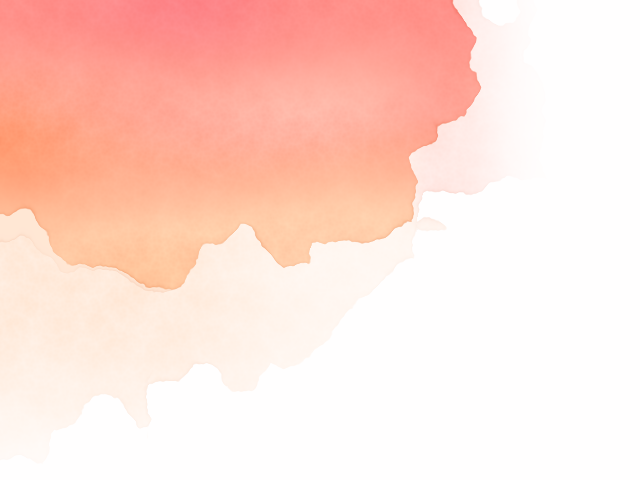
Reproduce this background procedurally as a Shadertoy shader.

```glsl
const vec3 PAPER = vec3(1.0, 0.996, 0.995), CREAM = vec3(1.0, 0.92, 0.86);
const vec3 BLUSH = vec3(1.0, 0.905, 0.885), BLOOM = vec3(1.0, 0.75, 0.69);
const vec3 PINK = vec3(1.0, 0.57, 0.54), ROSE = vec3(0.99, 0.51, 0.535);
const vec3 CORAL = vec3(1.0, 0.655, 0.59), APRICOT = vec3(1.0, 0.69, 0.57);
const vec3 PEACH = vec3(1.0, 0.815, 0.675), ORANGE = vec3(1.0, 0.60, 0.43);
const vec3 AMBER = vec3(1.0, 0.76, 0.59), RIM_TINT = vec3(0.04, 0.13, 0.16);
const float RIM_WIDTH = 0.0026;
const float RAGGEDNESS = 0.0045;
const float TORN = 0.008;
const float GRAIN = 0.035;
const int MAIN = 0, FRINGE = 1, PALE = 2;

// Smooth step of the given height between a and b
float rise(float x, float a, float b, float height) { return height * smoothstep(a, b, x); }

float glow(vec2 p, vec2 centre, vec2 size) {
    vec2 q = (p - centre) / size;
    return exp(-dot(q, q));
}

vec2 hash2(vec2 c) {
    return fract(sin(vec2(dot(c, vec2(127.1, 311.7)), dot(c, vec2(269.5, 183.3)))) * 43758.5);
}

// Distance to the nearest scattered cell centre
float cellular(vec2 p) {
    float nearest = 2.0;
    for (int i = 0; i < 9; i++) {
        vec2 c = floor(p) + vec2(i % 3 - 1, i / 3 - 1);
        nearest = min(nearest, length(c + hash2(c) - p));
    }
    return nearest;
}

// Layered sines make the wandering paint edge
vec2 ragged(vec2 p) {
    float amp = RAGGEDNESS, freq = 37.0;
    for (int i = 0; i < 6; i++) {
        p += amp * sin(p.yx * freq + vec2(1.3, 4.1) * float(i + 1));
        amp *= 0.6;
        freq *= 1.73;
    }
    return p;
}

// Outlines of the washes
float mainLower(float x) {
    return 0.552 + rise(x, 0.03, 0.057, 0.014) + rise(x, 0.057, 0.15, -0.123)
         + rise(x, 0.22, 0.35, -0.05) + rise(x, 0.355, 0.435, 0.1) + rise(x, 0.45, 0.507, 0.037)
         + rise(x, 0.507, 0.59, -0.079) + rise(x, 0.637, 0.655, 0.044) + rise(x, 0.75, 0.87, 0.041);
}
float mainRight(float y) {
    return 0.86 + rise(y, 0.675, 0.71, 0.05) + rise(y, 0.735, 0.77, 0.06)
         + rise(y, 0.775, 0.82, 0.03) + rise(y, 0.82, 0.88, -0.016) + rise(y, 0.92, 1.0, -0.038);
}
float paleLower(float x) {
    return 0.043 + rise(x, 0.09, 0.11, 0.065) + rise(x, 0.13, 0.21, 0.068)
         + rise(x, 0.25, 0.285, -0.06) + rise(x, 0.303, 0.315, 0.085) + rise(x, 0.37, 0.40, 0.045)
         + rise(x, 0.42, 0.51, -0.064) + rise(x, 0.53, 0.56, 0.06) + rise(x, 0.60, 0.86, 0.215)
         + rise(x, 0.86, 0.88, 0.145) + rise(x, 0.99, 1.06, 0.03);
}

// Positive inside the chosen wash
float field(vec2 p, int layer) {
    if (layer == PALE) {
        float right = 1.13 + rise(p.y, 0.83, 0.89, -0.035) + rise(p.y, 0.93, 0.98, 0.02);
        float notch = length(p - vec2(1.042, 0.985)) - 0.042;
        float tail = 0.016 - length((p - vec2(0.895, 0.53)) * vec2(0.5, 1.3));
        return max(min(min(p.y - paleLower(p.x), right - p.x), notch), tail);
    }
    float drop = 0.058 - rise(p.x, 0.06, 0.17, 0.05) - rise(p.x, 0.33, 0.37, 0.008);
    float lower = mainLower(p.x) - (layer == FRINGE ? drop : 0.0);
    return min(p.y - lower, mainRight(p.y) - p.x);
}

// Field scaled by its slope to approximate distance
float washDistance(vec2 p, int layer) {
    vec2 e = vec2(0.002, 0.0);
    float f = field(p, layer);
    vec2 slope = vec2(field(p + e, layer), field(p + e.yx, layer)) - f;
    return f / max(length(slope) / e.x, 0.8);
}

vec3 mainColour(vec2 p) {
    vec3 c = mix(PEACH, APRICOT, smoothstep(0.51, 0.68, p.y));
    c = mix(c, CORAL, smoothstep(0.64, 0.78, p.y));
    c = mix(c, PINK, smoothstep(0.77, 0.97, p.y));
    c = mix(c, ORANGE, 0.85 * glow(p, vec2(0.0, 0.67), vec2(0.2, 0.12)));
    c = mix(c, AMBER, 0.8 * glow(p, vec2(0.28, 0.42), vec2(0.2, 0.1)));
    c = mix(c, ROSE, 0.85 * glow(p, vec2(0.38, 1.02), vec2(0.25, 0.09)));
    c = mix(c, PINK, 0.4 * glow(p, vec2(0.9, 0.8), vec2(0.12, 0.16)));
    return mix(c, BLOOM, 0.75 * glow(p, vec2(0.65, 0.78), vec2(0.2, 0.09)));
}

// Lay a wash over the colour below, with a dried rim inside its edge
vec3 lay(vec3 under, vec3 wash, float d, float rim) {
    float aa = 0.8 / iResolution.y;
    wash -= RIM_TINT * rim * exp(-max(d, 0.0) / RIM_WIDTH);
    return mix(under, wash, smoothstep(-aa, aa, d));
}

void mainImage(out vec4 fragColor, in vec2 fragCoord) {
    vec2 p = fragCoord / iResolution.y;
    vec2 q = ragged(p);
    float mottle = cellular(q * 14.0) + 0.6 * cellular(q * 47.0) + 0.6 * cellular(p * 120.0) - 1.0;
    float torn = TORN * (0.5 - cellular(q * 30.0));
    float pooling = 0.65 + 0.35 * sin(p.x * 23.0 + 2.0 * sin(p.y * 17.0));

    // Pale wash fades downward and to the right
    float side = smoothstep(0.8, 0.9, p.x) * smoothstep(0.5, 0.6, p.y);
    float low = smoothstep(-0.1, 0.4, p.y) * (1.0 - 0.65 * smoothstep(0.25, 0.75, p.x));
    float strength = mix(low, 1.0 - 0.95 * smoothstep(0.9, 1.13, p.x), side);
    vec3 wash = mix(PAPER, mix(CREAM, BLUSH, side), strength * (1.0 - 0.3 * mottle));
    float rim = pooling * 0.6 * strength * (1.0 - glow(p, vec2(0.64, 0.28), vec2(0.1)));
    vec3 colour = lay(PAPER, wash, washDistance(q, PALE) + torn, rim);

    // Thin fringe, then the grainy main wash
    colour = lay(colour, mix(CREAM, PEACH, 0.15), washDistance(q, FRINGE) + torn, 0.6 * pooling);
    vec2 drift = 0.02 * sin(p.yx * vec2(9.0, 7.0) + 2.0 * sin(p * 6.0)) + 0.015 * mottle;
    wash = mainColour(p + drift) + GRAIN * mottle * vec3(0.1, 1.0, 1.0);
    colour = lay(colour, wash, washDistance(q, MAIN) + torn, pooling);
    fragColor = vec4(clamp(colour, 0.0, 1.0), 1.0);
}
```
